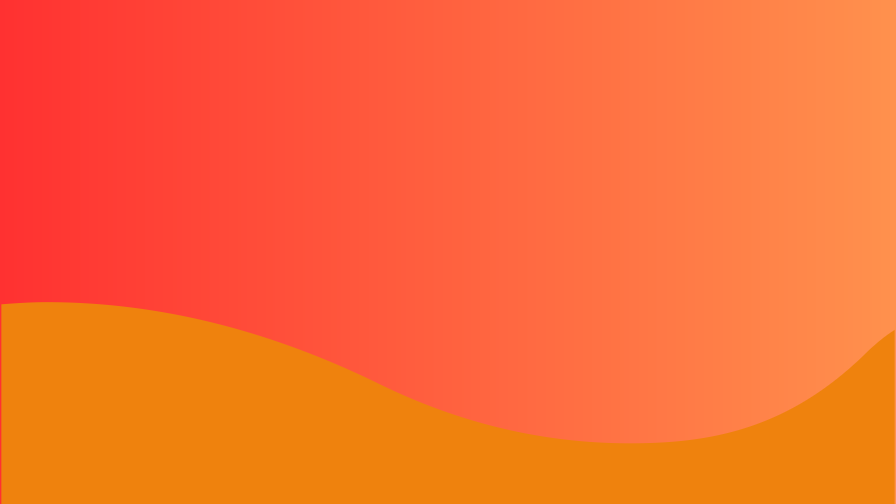
This background is drawn by a WebGL 1 fragment shader. Its source:

```glsl
precision highp float;

// A flat amber wave in front of a red to orange horizontal gradient.
// The crest line is a smooth chain of cubic Hermite spans, and the
// wave stops a hair short of both sides of the canvas.

uniform vec2 u_resolution;

const vec3 SKY_LEFT = vec3(1.0, 0.192, 0.192);
const vec3 SKY_RIGHT = vec3(1.0, 0.569, 0.302);
const vec3 WAVE_COLOR = vec3(0.937, 0.510, 0.051);

// Knots of the crest line: x, height, slope, in fractions of the canvas.
const vec3 START = vec3(0.0, 0.396, 0.14);
const vec3 CREST = vec3(0.052, 0.4005, 0.0);
const vec3 FALL = vec3(0.423, 0.2384, -0.87);
const vec3 TROUGH = vec3(0.703, 0.1204, 0.0);
const vec3 RISE = vec3(0.966, 0.2986, 1.74);
const vec3 FINISH = vec3(1.0, 0.347, 1.07);

const float SIDE_GAP = 0.0015;   // uncovered strip at each side

// Cubic through knots a and b with their slopes.
float hermite(vec3 a, vec3 b, float x) {
  float span = b.x - a.x;
  float t = (x - a.x) / span;
  float s = 1.0 - t;
  float rise = mix(a.y, b.y, t * t * (3.0 - 2.0 * t));
  return rise + span * t * s * (a.z * s - b.z * t);
}

float waveHeight(float x) {
  if (x < CREST.x) return hermite(START, CREST, x);
  if (x < FALL.x) return hermite(CREST, FALL, x);
  if (x < TROUGH.x) return hermite(FALL, TROUGH, x);
  if (x < RISE.x) return hermite(TROUGH, RISE, x);
  return hermite(RISE, FINISH, x);
}

void main() {
  vec2 uv = gl_FragCoord.xy / u_resolution;
  vec2 pixel = 1.0 / u_resolution;

  // Background gradient
  vec3 color = mix(SKY_LEFT, SKY_RIGHT, uv.x);

  // Crest edge, with its distance in pixels corrected for the slope
  float height = waveHeight(uv.x);
  float slope = (waveHeight(uv.x + pixel.x) - height) / pixel.y;
  float depth = (height - uv.y) / (pixel.y * sqrt(1.0 + slope * slope));
  float wave = clamp(depth + 0.5, 0.0, 1.0);

  // Side strips
  float inset = min(uv.x, 1.0 - uv.x) - SIDE_GAP;
  wave *= clamp(inset / pixel.x + 0.5, 0.0, 1.0);

  gl_FragColor = vec4(mix(color, WAVE_COLOR, wave), 1.0);
}
```
